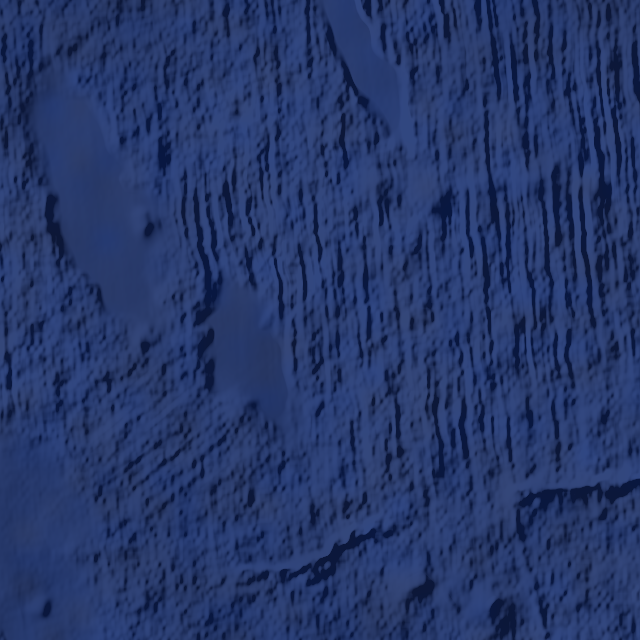
This texture is drawn by a WebGL 1 fragment shader. Its source:

```glsl
precision highp float;
uniform vec2 u_resolution;

#define LIGHT_DIR vec2(0.87, -0.5)
#define LIGHT_STEP 0.0011
#define RIDGE_FREQ vec2(98.0, 9.0)
#define RIDGE_HEIGHT 0.026
#define GRAIN_HEIGHT 0.0105
#define SHADE_CONTRAST 0.8
#define SHADOW_LEVEL 0.26
#define BROAD_TONE 0.32
#define DEEP_BLUE vec3(0.04, 0.09, 0.235)
#define LIT_BLUE vec3(0.197, 0.277, 0.493)
#define TINT_SHIFT vec3(0.018, 0.0, -0.04)

float hash(vec2 p) {
  vec3 q = fract(vec3(p.xyx) * 0.1031);
  q += dot(q, q.yzx + 33.33);
  return fract((q.x + q.y) * q.z);
}

float noise(vec2 p) {
  vec2 i = floor(p), f = fract(p);
  f = f * f * (3.0 - 2.0 * f);
  float low = mix(hash(i), hash(i + vec2(1, 0)), f.x);
  float high = mix(hash(i + vec2(0, 1)), hash(i + vec2(1, 1)), f.x);
  return mix(low, high, f.y);
}

float bell(float d, float width) {
  return exp(-d * d / (width * width));
}

// Slanted ellipse: 1 inside a sediment basin, 0 outside
float basin(vec2 p, vec2 center, float halfLength, float halfWidth) {
  vec2 q = p - center;
  vec2 local = vec2(dot(q, vec2(0.92, 0.39)) / halfWidth, dot(q, vec2(0.39, -0.92)) / halfLength);
  return 1.0 - smoothstep(0.75, 1.25, length(local));
}

float sediment(vec2 p) {
  p += 0.04 * (vec2(noise(p * 15.0), noise(p * 15.0 + 40.0)) - 0.5);
  p += 0.025 * (vec2(noise(p * 40.0 + 9.0), noise(p * 40.0 + 70.0)) - 0.5);
  float m = basin(p, vec2(0.155, 0.68), 0.23, 0.078);
  m = max(m, basin(p, vec2(0.395, 0.44), 0.14, 0.052));
  m = max(m, basin(p, vec2(0.565, 0.92), 0.14, 0.042));
  return max(m, 0.85 * basin(p, vec2(0.03, 0.14), 0.23, 0.11));
}

// Two chains of seamounts (x) and the smooth skirt around them (y)
vec2 seamounts(vec2 p) {
  vec2 sum = vec2(0.0);
  vec2 bent = p + 0.014 * (vec2(noise(p * 45.0), noise(p * 45.0 + 20.0)) - 0.5);
  for (int i = 0; i < 8; i++) {
    float n = float(i);
    float rnd = hash(vec2(n, 7.0));
    vec2 upper = vec2(0.59 + 0.083 * n, 0.75 - 0.07 * rnd);
    vec2 lower = vec2(0.645 + 0.058 * (n - 5.0), 0.085 - 0.02 * (n - 5.0));
    float r = 0.025 + 0.009 * rnd;
    float d = distance(bent, mix(upper, lower, step(5.0, n)));
    sum += vec2(3.0 * r * bell(d, r), bell(d, 1.1 * r));
  }
  // Small scattered hills
  vec2 cell = floor(p * 7.0);
  vec2 jitter = vec2(hash(cell + 3.0), hash(cell + 17.0));
  vec2 hill = (cell + 0.3 + 0.4 * jitter) / 7.0;
  float size = 0.01 + 0.009 * jitter.x;
  float d = distance(bent, hill);
  float present = step(0.5, hash(cell + 29.0));
  return sum + present * vec2(2.5 * size * bell(d, size), 0.6 * bell(d, size));
}

// Curved fracture ridges along the bottom
float scarps(vec2 p) {
  float wiggle = 0.03 * (noise(p * 22.0) - 0.5) + 0.02 * (noise(p * 65.0) - 0.5);
  float span = smoothstep(0.26, 0.5, p.x) * (1.0 - smoothstep(0.57, 0.64, p.x));
  float curve = 0.1 + 0.085 * smoothstep(0.43, 0.63, p.x) + wiggle;
  float h = 0.07 * span * bell(p.y - curve, 0.017);
  float shelf = 0.228 + 0.15 * (p.x - 0.8) + 0.7 * wiggle;
  h += 0.085 * smoothstep(0.785, 0.82, p.x) * bell(p.y - shelf, 0.016);
  float wall = 0.8 + 0.23 * (0.22 - p.y) + 0.2 * wiggle;
  return h + 0.02 * (1.0 - smoothstep(0.19, 0.23, p.y)) * bell(p.x - wall, 0.009);
}

float seafloor(vec2 p) {
  vec2 mounts = seamounts(p);
  float rough = (1.0 - 0.95 * sediment(p)) * (1.0 - 0.6 * min(mounts.y, 1.0));
  float plain = smoothstep(0.2, 0.34, p.y);
  float oblique = bell(distance(p, vec2(0.25, 0.32)), 0.12);

  // Long near-vertical ridges with finer ones between, bent by noise
  float bend = 0.009 * noise(p * 9.0) + 0.006 * noise(p * 36.0);
  vec2 along = vec2(p.x + 0.08 * p.y + bend, p.y);
  float patchy = mix(0.3, 1.6, noise(p * 6.0 + 11.0)) * mix(0.75, 1.25, p.x);
  float ridges = noise(along * RIDGE_FREQ) + 0.35 * noise(along * RIDGE_FREQ * 1.7 + 31.0);
  ridges *= patchy * mix(0.4, 1.0, plain);

  // Oblique fabric of the lower left
  vec2 turned = vec2(0.64 * p.x - 0.77 * p.y, 0.77 * p.x + 0.64 * p.y);
  float fabric = noise((turned + 0.3 * bend) * RIDGE_FREQ);
  float relief = RIDGE_HEIGHT * mix(ridges, fabric, oblique);

  // Fine and medium grain
  relief += GRAIN_HEIGHT * noise(p * vec2(150.0, 110.0));
  relief += 1.9 * GRAIN_HEIGHT * noise(p * 50.0 + 5.0);
  relief += 2.6 * GRAIN_HEIGHT * noise(p * 27.0 + 15.0);
  return relief * rough + 0.03 * noise(p * 13.0) + mounts.x + scarps(p);
}

void main() {
  vec2 p = gl_FragCoord.xy / u_resolution.y;
  vec2 offset = LIGHT_DIR * LIGHT_STEP;
  float slope = (seafloor(p + offset) - seafloor(p - offset)) / (2.0 * LIGHT_STEP);

  // Soft highlights, deep shadows, slow drift of depth
  float tone = 1.0 - SHADOW_LEVEL * exp(-SHADE_CONTRAST * slope);
  float drift = 0.6 * noise(p * 5.0 + 80.0) + 0.4 * noise(p * 14.0 + 90.0) - 0.5;
  tone = clamp(tone + BROAD_TONE * drift, 0.0, 1.0);
  vec3 color = mix(DEEP_BLUE, LIT_BLUE, tone);
  color += TINT_SHIFT * (noise(p * 24.0 + 60.0) - 0.5);
  gl_FragColor = vec4(color, 1.0);
}
```
